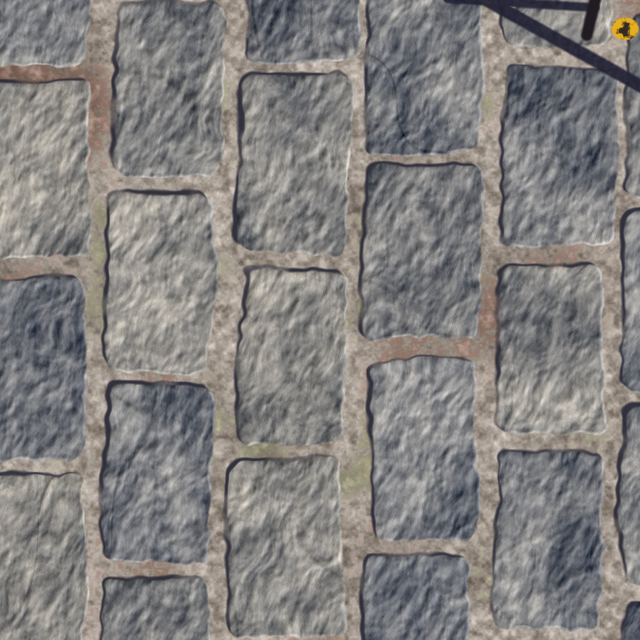
Reproduce this texture procedurally as a WebGL 2 fragment shader.

```glsl
#version 300 es
precision highp float;
// Sunlit cobblestone paving: rough grey setts in columns, sandy joints and a thin pole shadow.
uniform vec2 u_resolution;
out vec4 fragColor;

float hash(vec2 p) {
    vec3 q = fract(vec3(p.xyx) * 0.1031);
    q += dot(q, q.yzx + 33.33);
    return fract((q.x + q.y) * q.z);
}

float noise(vec2 p) {
    vec2 i = floor(p), f = fract(p);
    f = f * f * (3.0 - 2.0 * f);
    return mix(mix(hash(i), hash(i + vec2(1, 0)), f.x),
               mix(hash(i + vec2(0, 1)), hash(i + vec2(1, 1)), f.x), f.y);
}

// Octaves turn only slightly, so stretched grain keeps its direction
float fbm(vec2 p) {
    float sum = 0.0, amp = 0.53;
    for (int i = 0; i < 4; i++) {
        sum += amp * noise(p);
        p = mat2(1.95, 0.35, -0.35, 1.95) * p + 17.3;
        amp *= 0.5;
    }
    return sum;
}

float roundedBox(vec2 p, vec2 halfSize, float radius) {
    vec2 q = abs(p) - halfSize + radius;
    return length(max(q, 0.0)) + min(max(q.x, q.y), 0.0) - radius;
}

float segment(vec2 p, vec2 a, vec2 b) {
    vec2 ab = b - a;
    return length(p - a - ab * clamp(dot(p - a, ab) / dot(ab, ab), 0.0, 1.0));
}

// Coverage of a shape from its signed distance
float cover(float d, float soft) {
    return 1.0 - smoothstep(-soft, soft, d);
}

void main() {
    vec2 uv = gl_FragCoord.xy / u_resolution.y;
    float soft = max(0.0018, 0.8 / u_resolution.y);

    // Uneven outlines
    vec2 warp = vec2(noise(uv * 9.0), noise(uv * 9.0 + 40.0)) - 0.5;
    vec2 ripple = vec2(noise(uv * 55.0 + 9.0), noise(uv * 55.0 + 70.0)) - 0.5;
    vec2 p = uv + warp * 0.014 + ripple * 0.007 + vec2(0.06 - 0.02 * uv.y, 0.0);

    // Staggered columns of setts
    float column = floor(p.x / 0.203);
    float row = p.y / 0.303 + 0.5 * column + 0.3 * hash(vec2(column, 5.0));
    vec2 id = vec2(column, floor(row)) + 20.0;
    vec2 local = vec2(p.x - (column + 0.5) * 0.203, (fract(row) - 0.5) * 0.303);
    float tone = hash(id + 3.7);
    local -= (vec2(hash(id), hash(id + 11.0)) - 0.5) * vec2(0.018, 0.008);
    local += (hash(id + 29.0) - 0.5) * 0.07 * vec2(-local.y, local.x);
    vec2 halfSize = vec2(0.078 + 0.011 * hash(id + 47.0), 0.135 + 0.008 * hash(id + 53.0));
    float radius = 0.008 + 0.014 * hash(id + 61.0);
    float stoneDist = roundedBox(local, halfSize, radius);
    float reach = 0.002 + 0.009 * noise(uv * 11.0 + 80.0);
    float shadowDist = roundedBox(local - reach * vec2(-0.8, 0.7), halfSize, radius);
    float farDist = roundedBox(local + vec2(-0.007, 0.003), halfSize, radius);

    // Steep chiselled grain, lit from the lower right
    vec2 bend = uv + 0.012 * (vec2(noise(uv * 22.0 + 4.0), noise(uv * 22.0 + 33.0)) - 0.5);
    vec2 grainPos = vec2(dot(bend, vec2(0.9, -0.43)) * 96.0, dot(bend, vec2(0.43, 0.9)) * 48.0) + id * 7.0;
    float grain = fbm(grainPos);
    float relief = grain - fbm(grainPos + vec2(0.5, -0.2));
    float patches = fbm(uv * vec2(11.0, 8.0) + id * 3.0);
    float fine = noise(uv * 230.0) - 0.5;

    // Stone faces
    vec3 stone = mix(vec3(0.445, 0.455, 0.48), vec3(0.56, 0.55, 0.53), tone);
    stone += (grain - 0.5) * vec3(0.42, 0.39, 0.34) + relief * 0.26 + fine * 0.03;
    stone += (patches - 0.5) * vec3(0.47, 0.43, 0.35);
    float crack = abs(noise(uv * vec2(9.0, 6.0) + id * 5.0) - 0.5);
    stone -= 0.09 * (1.0 - smoothstep(0.0, 0.025, crack)) * step(0.7, hash(id + 83.0));

    // Sand joints with a little rusty litter and moss
    float sand = fbm(uv * 85.0 + 30.0);
    vec3 joint = vec3(0.645, 0.605, 0.565) + (sand - 0.5) * 0.5 + fine * 0.1;
    joint += (fbm(uv * 9.0 + 15.0) - 0.5) * 0.22;
    float litter = smoothstep(0.7, 0.88, noise(uv * vec2(8.0, 6.0) + 3.0) + 0.6 * (sand - 0.5));
    float moss = smoothstep(0.76, 0.95, noise(uv * 12.0 + 52.0) + 0.8 * (sand - 0.5));
    joint = mix(joint, vec3(0.48, 0.36, 0.31) + (sand - 0.5) * 0.5, litter * 0.75);
    joint = mix(joint, vec3(0.48, 0.48, 0.36) + (sand - 0.5) * 0.6, moss * 0.7);

    // Cast shadow on the upper left, pale rim on the lower right
    float broken = smoothstep(0.2, 0.5, noise(uv * 23.0 + 6.0));
    joint = mix(joint, vec3(0.17, 0.17, 0.22), cover(shadowDist, soft * 1.4) * (0.5 + 0.45 * broken));
    float rim = smoothstep(-0.006, 0.0, stoneDist) * smoothstep(-0.003, 0.004, stoneDist - farDist);
    stone += 0.2 * rim * broken;
    stone -= 0.07 * smoothstep(-0.009, 0.0, stoneDist) * (1.0 - rim);
    vec3 color = mix(joint, stone, cover(stoneDist, soft * 1.3));

    // Pole shadow, rail and bright cap in the upper right corner
    float pole = segment(uv, vec2(0.76, 1.0), vec2(1.02, 0.855)) - 0.010;
    float rail = segment(uv, vec2(0.70, 1.002), vec2(0.93, 0.988)) - 0.007;
    float strap = segment(uv, vec2(0.93, 1.0), vec2(0.917, 0.945)) - 0.009;
    color = mix(color, vec3(0.14, 0.14, 0.21) + fine * 0.04, 0.94 * cover(min(pole, rail), soft * 1.5));
    color = mix(color, vec3(0.13, 0.11, 0.13), cover(strap, soft * 1.5));
    float cap = length((uv - vec2(0.977, 0.955)) * vec2(1.0, 1.2)) - 0.021;
    vec3 capColor = mix(vec3(0.2, 0.17, 0.13), vec3(0.9, 0.68, 0.12), smoothstep(0.35, 0.6, sand));
    color = mix(color, capColor, cover(cap, soft));

    fragColor = vec4(clamp(color, 0.0, 1.0), 1.0);
}
```
